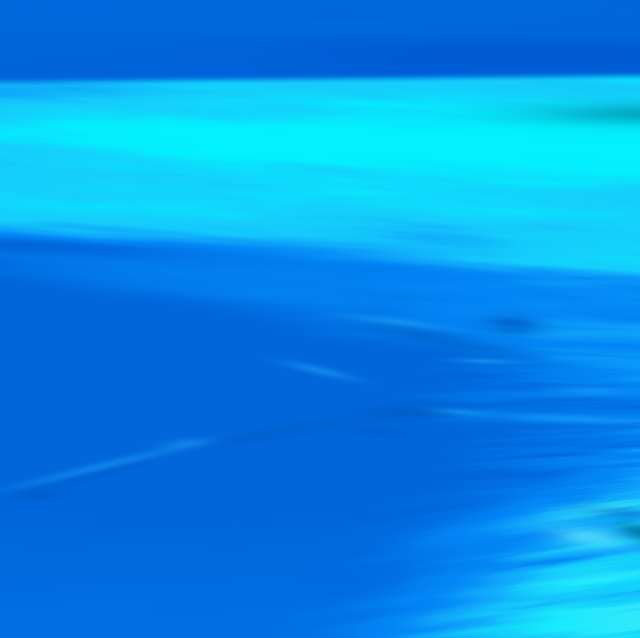
This texture is drawn by a WebGL 2 fragment shader. Its source:

```glsl
#version 300 es
precision highp float;
// Streaked blue sea with a bright cyan shoal, faint ripples and pale foam at lower right.
uniform vec2 u_resolution;
out vec4 fragColor;

float hash(vec2 p) {
  return fract(sin(dot(p, vec2(127.1, 311.7))) * 43758.545);
}

float noise(vec2 p) {
  vec2 i = floor(p), f = fract(p);
  f = f * f * (3.0 - 2.0 * f);
  return mix(mix(hash(i), hash(i + vec2(1, 0)), f.x),
             mix(hash(i + vec2(0, 1)), hash(i + vec2(1, 1)), f.x), f.y);
}

// Layered noise, roughly -1 to 1
float fbm(vec2 p) {
  float sum = 0.0, amp = 0.55;
  for (int i = 0; i < 4; i++) {
    sum += amp * (2.0 * noise(p) - 1.0);
    p = p * vec2(1.8, 2.0) + vec2(7.3, 3.1);
    amp *= 0.5;
  }
  return sum;
}

// Soft ellipse whose long axis follows the given slope
float glow(vec2 p, vec2 centre, vec2 radius, float slope) {
  vec2 d = p - centre;
  d.y -= slope * d.x;
  d /= radius;
  return exp(-dot(d, d));
}

// Water colour from deep (0) to shallow (1)
vec3 water(float level) {
  vec3 c = mix(vec3(0.0, 0.40, 0.855), vec3(0.01, 0.52, 0.96), smoothstep(0.0, 0.28, level));
  c = mix(c, vec3(0.06, 0.66, 0.98), smoothstep(0.25, 0.52, level));
  c = mix(c, vec3(0.08, 0.81, 0.985), smoothstep(0.48, 0.75, level));
  return mix(c, vec3(0.01, 0.94, 0.995), smoothstep(0.72, 1.0, level));
}

void main() {
  vec2 p = gl_FragCoord.xy / u_resolution;
  float x = p.x, y = p.y;

  // Streaks lean up at the bottom and down across the middle
  float flow = y + x * mix(-0.14, 0.06, smoothstep(0.2, 0.5, y));
  float streak = fbm(vec2(x * 3.0, flow * 32.0));
  float fine = fbm(vec2(x * 7.0 + 4.0, flow * 75.0));

  // Open water, lighter toward the right and the bottom
  float level = 0.10 * smoothstep(0.28, 0.0, y) + 0.17 * smoothstep(0.55, 1.0, x);
  float slope = 0.585 - 0.18 * x;
  level += 0.20 * smoothstep(slope - 0.04, slope + 0.04, y + 0.012 * streak);
  float rough = smoothstep(0.35, 0.95, x + 0.25 * (y - 0.4));
  level += rough * (0.10 * streak + 0.10 * fine) + 0.012 * streak;

  // Foam shelf in the lower right corner
  float shelf = (x - 0.47) * 0.5 - y;
  float foam = smoothstep(-0.10, 0.13, shelf + 0.04 * streak) * smoothstep(0.38, 0.98, x);
  level += foam * (0.52 + 0.20 * streak + 0.16 * fine);

  // Shallow band, brightest on the right
  float band = 0.71 + 0.17 * streak + 0.07 * fine;
  band += 0.36 * glow(p, vec2(0.85, 0.782), vec2(0.65, 0.062), -0.02);
  band += 0.14 * glow(p, vec2(0.05, 0.80), vec2(0.45, 0.025), -0.05);
  band += 0.14 * glow(p, vec2(0.20, 0.672), vec2(0.40, 0.014), -0.04);
  band -= 0.22 * glow(p, vec2(0.0, 0.855), vec2(0.35, 0.018), 0.01);
  float lower = 0.637 - 0.055 * x - 0.03 * x * x;
  float inside = smoothstep(lower - 0.018, lower + 0.025, y + 0.014 * streak);
  level = mix(level, band, inside);

  // Dark trough just under the band at left
  level -= 0.20 * glow(p, vec2(0.0, 0.622), vec2(0.25, 0.016), -0.08);
  vec3 colour = water(level);

  // Far water above the horizon
  float horizon = 0.870 + 0.010 * x;
  vec3 far = vec3(0.0, 0.405, 0.86) + vec3(0.0, 0.012, 0.01) * fbm(vec2(x * 2.0, y * 45.0));
  far -= vec3(0.0, 0.055, 0.035) * glow(p, vec2(0.85, 0.91), vec2(0.5, 0.03), 0.01);
  colour = mix(colour, far, smoothstep(horizon - 0.007, horizon + 0.009, y));

  // Teal shadows at the right edge
  colour = mix(colour, vec3(0.0, 0.62, 0.72), 0.85 * glow(p, vec2(1.03, 0.821), vec2(0.19, 0.017), 0.0));
  colour = mix(colour, vec3(0.0, 0.47, 0.65), 0.9 * glow(p, vec2(1.0, 0.165), vec2(0.035, 0.014), -0.2));
  colour = mix(colour, vec3(0.02, 0.42, 0.78), 0.6 * glow(p, vec2(0.97, 0.197), vec2(0.06, 0.008), -0.06));

  // Pale ripple crests
  float crest = 0.5 * glow(p, vec2(0.50, 0.419), vec2(0.055, 0.007), -0.22);
  crest += 0.7 * glow(p, vec2(0.62, 0.495), vec2(0.075, 0.006), -0.12);
  crest += 0.6 * glow(p, vec2(0.76, 0.434), vec2(0.05, 0.004), -0.03);
  crest += 0.6 * glow(p, vec2(0.71, 0.355), vec2(0.045, 0.005), -0.08);
  crest += 0.5 * glow(p, vec2(0.90, 0.343), vec2(0.12, 0.006), -0.05);
  crest += 0.5 * glow(p, vec2(0.92, 0.387), vec2(0.06, 0.006), -0.04);
  crest += 0.45 * glow(p, vec2(0.17, 0.272), vec2(0.15, 0.007), 0.24);
  crest += 0.4 * glow(p, vec2(0.29, 0.305), vec2(0.04, 0.008), 0.08);
  colour = mix(colour, vec3(0.12, 0.64, 0.99), clamp(crest, 0.0, 0.8));

  // Dark ripple hollows
  float hollow = 0.8 * glow(p, vec2(0.80, 0.490), vec2(0.045, 0.014), -0.05);
  hollow += 0.6 * glow(p, vec2(0.70, 0.465), vec2(0.13, 0.015), -0.20);
  hollow += 0.6 * glow(p, vec2(0.64, 0.355), vec2(0.07, 0.014), 0.06);
  hollow += 0.6 * glow(p, vec2(0.59, 0.323), vec2(0.04, 0.006), -0.08);
  hollow += 0.5 * glow(p, vec2(0.40, 0.318), vec2(0.14, 0.010), 0.14);
  hollow += 0.6 * glow(p, vec2(0.16, 0.258), vec2(0.07, 0.005), 0.24);
  hollow += 0.6 * glow(p, vec2(0.06, 0.225), vec2(0.04, 0.009), 0.08);
  colour = mix(colour, vec3(0.0, 0.34, 0.74), clamp(hollow * (0.8 + 0.5 * fine), 0.0, 0.8));

  // White water on the shelf
  float white = 0.75 * glow(p, vec2(0.92, 0.158), vec2(0.055, 0.015), -0.12);
  white += 0.5 * foam * smoothstep(0.0, 0.6, streak + 0.6 * fine) * smoothstep(0.75, 1.0, x);
  colour = mix(colour, vec3(0.36, 0.88, 0.98), clamp(white, 0.0, 0.85));

  fragColor = vec4(clamp(colour, 0.0, 1.0), 1.0);
}
```
